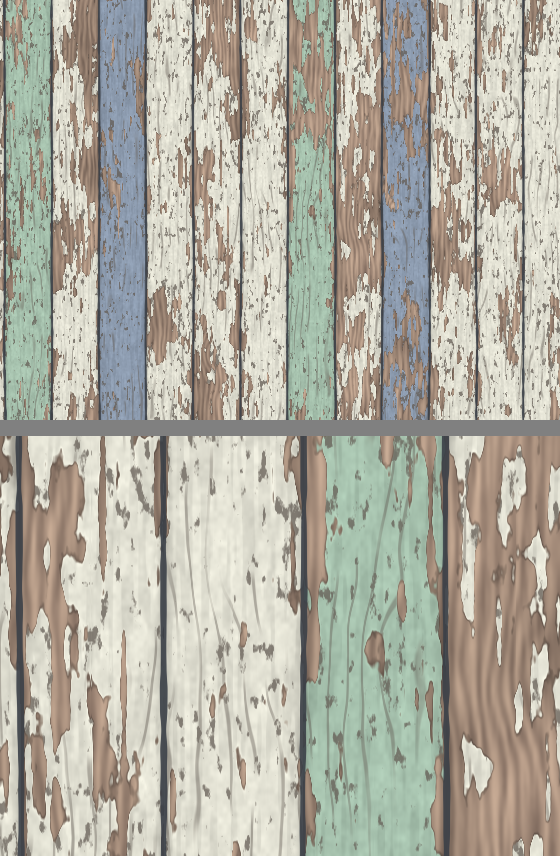
Top, the full canvas; bottom, a detail of the centre.
Write a WebGL 2 fragment shader that draws this texture.

```glsl
#version 300 es
precision highp float;
// Weathered vertical boards in cream, mint and blue paint, flaking to brown wood.
uniform vec2 u_resolution;
out vec4 outColor;

const float BOARDS_ACROSS = 11.87;   // board widths over the canvas
const float FIRST_SEAM = 0.1;        // offset of the first seam, in boards
const float SEAM_HALF_WIDTH = 0.021;
const float WEAR_START = 0.66;       // flake threshold of a sound board
const float WEAR_RANGE = 0.155;      // how far full wear lowers it
const float EDGE_CHIPPING = 0.11;
const float GRAIN_LINES = 9.0;       // grain lines per board
const float KNOT_CHANCE = 0.35;
const float KNOT_SPACING = 3.0;
const vec3 CREAM = vec3(0.905, 0.9, 0.845);
const vec3 MINT = vec3(0.665, 0.775, 0.695);
const vec3 BLUE = vec3(0.565, 0.625, 0.705);
const vec3 WOOD_LIGHT = vec3(0.75, 0.645, 0.56);
const vec3 WOOD_DARK = vec3(0.46, 0.385, 0.34);
const vec3 CRACK = vec3(0.39, 0.36, 0.33);
const vec3 SEAM = vec3(0.23, 0.25, 0.28);
const float BOARD_WEAR[12] = float[12](
  0.45, 0.95, 0.12, 0.3, 1.0, 0.25, 0.5, 1.1, 0.4, 0.75, 0.35, 0.1);

float hash(vec2 p) {
  vec3 q = fract(p.xyx * 0.1031);
  q += dot(q, q.yzx + 33.33);
  return fract((q.x + q.y) * q.z);
}

float noise(vec2 p) {
  vec2 i = floor(p), f = fract(p);
  f = f * f * (3.0 - 2.0 * f);
  return mix(mix(hash(i), hash(i + vec2(1, 0)), f.x),
             mix(hash(i + vec2(0, 1)), hash(i + vec2(1, 1)), f.x), f.y);
}

float fbm(vec2 p) {
  float sum = 0.0, amplitude = 0.533;
  for (int i = 0; i < 4; i++) {
    sum += amplitude * noise(p);
    p = p * 2.03 + 17.3;
    amplitude *= 0.5;
  }
  return sum;
}

// Grain phase: upright lines that drift and close into rings around knots.
float grainPhase(vec2 p, float board) {
  float cell = floor(p.y / KNOT_SPACING);
  vec2 key = vec2(board + 40.0, cell + 11.0);
  vec2 center = vec2(0.25 + 0.5 * hash(key),
                     KNOT_SPACING * (cell + 0.3 + 0.4 * hash(key + 7.0)));
  vec2 d = (p - center) * vec2(3.6, 2.4);
  float knot = step(hash(key + 3.0), KNOT_CHANCE) * exp(-dot(d, d));
  float drift = fbm(vec2(p.x * 1.3, p.y * 0.45) + board * 9.7);
  return p.x * GRAIN_LINES * (1.0 - 0.6 * knot) + 5.0 * drift + 4.5 * knot;
}

vec3 paintColor(float board) {
  float slot = mod(board, 6.0);
  return slot < 0.5 ? MINT : abs(slot - 2.0) < 0.5 ? BLUE : CREAM;
}

void main() {
  float pixel = BOARDS_ACROSS / u_resolution.x;
  vec2 p = gl_FragCoord.xy * pixel;
  p.x -= FIRST_SEAM;

  // Seams wander slightly and vary in thickness
  float seamId = floor(p.x + 0.5);
  p.x += 0.035 * (noise(vec2(p.y * 0.6, seamId * 5.3 + 60.0)) - 0.5);
  float board = floor(p.x);
  float seamDist = abs(p.x - seamId);
  vec2 local = vec2(p.x - board, p.y);
  vec2 q = local + vec2(board + 3.0, 2.0) * vec2(13.7, 5.1);

  // Flaking: broad patches, ragged flakes and fibres along the grain
  float broad = fbm(q * vec2(1.6, 0.65));
  float flake = fbm(q * vec2(6.5, 2.6) + 31.0);
  float fibre = noise(q * vec2(21.0, 1.9));
  float wear = BOARD_WEAR[int(mod(board, 12.0))];
  float score = 0.55 * broad + 0.45 * flake + 0.22 * (fibre - 0.5);
  score += EDGE_CHIPPING * exp(-seamDist / 0.07);
  float excess = score - WEAR_START + WEAR_RANGE * wear;
  float soft = 0.008 + 0.25 * pixel;
  float bare = smoothstep(-soft, soft, excess);

  // Bare wood
  float phase = grainPhase(local, board);
  float wave = 0.5 + 0.5 * cos(6.2832 * phase);
  float fine = noise(q * vec2(34.0, 3.0) + 8.0);
  float woodTone = 0.42 * wave + 0.38 * fine + 0.5 * flake - 0.18;
  vec3 wood = mix(WOOD_DARK, WOOD_LIGHT, clamp(woodTone, 0.0, 1.0));
  wood *= 0.9 + 0.25 * noise(q * vec2(2.0, 1.1) + 50.0);

  // Paint: mottling, faint grain, hairline cracks and pits
  float mottle = fbm(q * vec2(13.0, 7.0) + 90.0);
  float speck = noise(q * vec2(31.0, 24.0));
  vec3 paint = paintColor(board) * (0.91 + 0.12 * mottle + 0.06 * speck);
  paint *= 1.0 - 0.06 * smoothstep(0.4, 0.75, fine);
  float lineDist = abs(fract(phase * 0.6) - 0.5);
  float hairline = 1.0 - smoothstep(0.03, 0.06 + 5.0 * pixel, lineDist);
  hairline *= smoothstep(0.48, 0.7, noise(q * vec2(4.0, 2.2) + 70.0));
  float pits = smoothstep(0.62, 0.74, fbm(q * vec2(19.0, 8.0) + 24.0) + 0.2 * (broad - 0.5));
  paint = mix(paint, CRACK, max(0.42 * hairline, 0.75 * pits));

  // Raised paint rim with a shadow on the wood below
  paint *= 1.0 + 0.04 * smoothstep(-0.035, -0.01, excess);
  wood *= 1.0 - 0.24 * (1.0 - smoothstep(0.005, 0.03, excess));
  vec3 color = mix(paint, wood, bare);

  // Seam line and soft shade beside it
  float ragged = noise(vec2(p.y * 7.0, seamId * 3.1 + 20.0));
  float halfWidth = SEAM_HALF_WIDTH * (0.65 + 0.7 * ragged);
  color *= 1.0 - 0.22 * exp(-seamDist / 0.035);
  float seam = 1.0 - smoothstep(halfWidth - 0.5 * pixel, halfWidth + 0.7 * pixel, seamDist);
  outColor = vec4(mix(color, SEAM, 0.9 * seam), 1.0);
}
```
